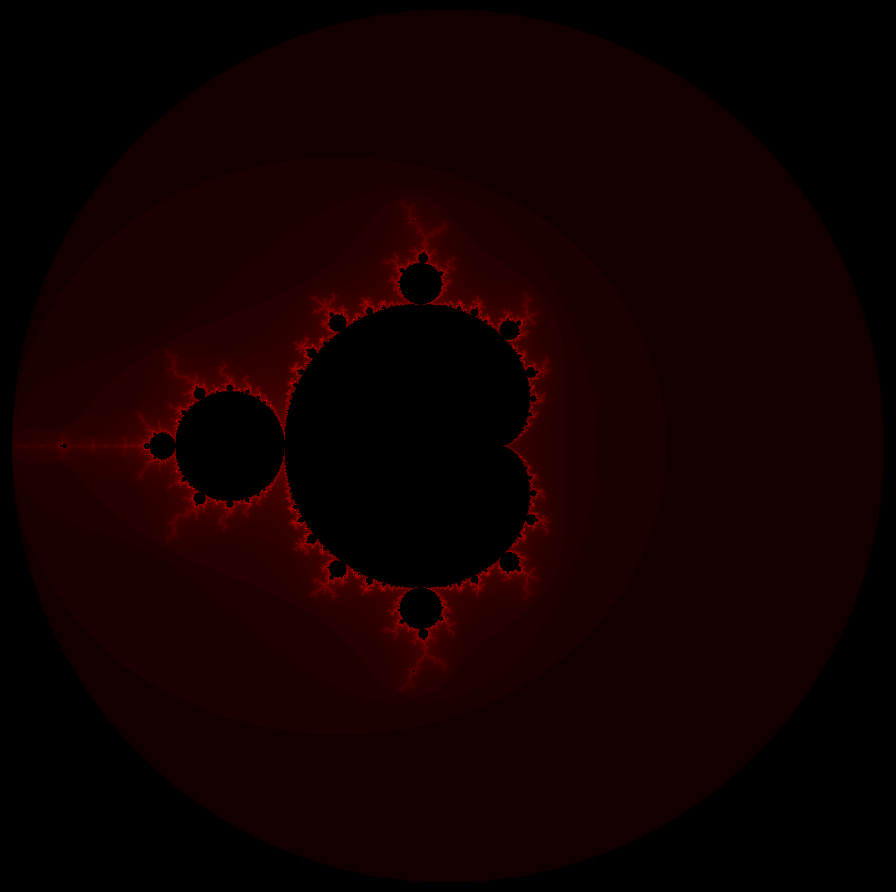
This background is drawn by a Shadertoy shader. Its source:

```glsl
// Draws the Mandelbrot set in black inside a disc of dim red escape bands.
// Each point is iterated as z*z + c; the square root of its escape count
// sets the red level, and a small grid of samples smooths every edge.

const float VIEW_SPAN = 4.09;       // plane units across the shorter side
const float ESCAPE_RADIUS = 2.0;
const int MAX_STEPS = 200;
const int GRID = 2;                 // samples per pixel side
const vec3 GLOW_COLOUR = vec3(1.0, 0.0, 0.0);

vec2 complexSquare(vec2 z) {
    return vec2(z.x * z.x - z.y * z.y, 2.0 * z.x * z.y);
}

// True inside the main cardioid or the round bulb to its left.
bool inMainBody(vec2 c) {
    float x = c.x - 0.25;
    float q = x * x + c.y * c.y;
    bool inCardioid = q * (q + x) < 0.25 * c.y * c.y;
    bool inBulb = length(c + vec2(1.0, 0.0)) < 0.25;
    return inCardioid || inBulb;
}

// Steps taken before leaving the escape disc; zero for points that stay.
int escapeSteps(vec2 c, float radius) {
    if (inMainBody(c)) return 0;
    vec2 z = c;
    for (int i = 0; i < MAX_STEPS; i++) {
        if (dot(z, z) > radius * radius) return i;
        z = complexSquare(z) + c;
    }
    return 0;
}

vec3 bandColour(int steps, vec3 glow) {
    return glow * sqrt(float(steps) / float(MAX_STEPS));
}

// Centres the plane on the canvas.
vec2 toPlane(vec2 pixel, vec2 canvas, float span) {
    return (pixel - 0.5 * canvas) * span / min(canvas.x, canvas.y);
}

void mainImage(out vec4 fragColor, in vec2 fragCoord) {
    vec3 colour = vec3(0.0);

    // Average evenly spaced samples within the pixel
    for (int j = 0; j < GRID; j++) {
        for (int i = 0; i < GRID; i++) {
            vec2 offset = (vec2(i, j) + 0.5) / float(GRID) - 0.5;
            vec2 c = toPlane(fragCoord + offset, iResolution.xy, VIEW_SPAN);
            colour += bandColour(escapeSteps(c, ESCAPE_RADIUS), GLOW_COLOUR);
        }
    }

    fragColor = vec4(colour / float(GRID * GRID), 1.0);
}
```
